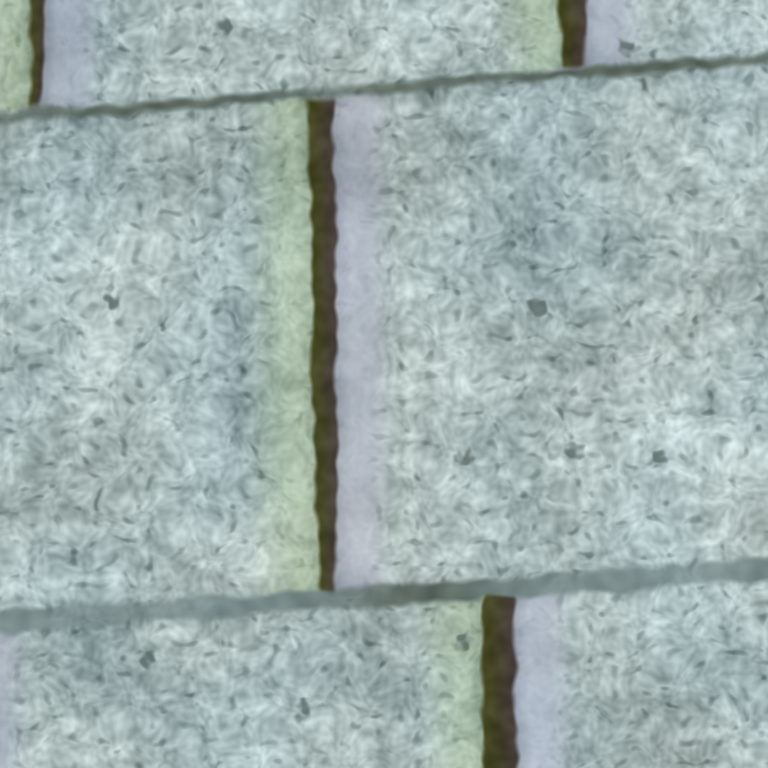
A WebGL 1 fragment shader for this texture:

```glsl
precision highp float;
// Weathered grey stone blocks in tilted running bond, seen close up.
// Bed joints are slanted lines, head joints repeat along each row with a
// row offset, and layered gradient noise gives the pitted stone its grain.
uniform vec2 u_resolution;

vec2 hash2(vec2 p) {
  p = vec2(dot(p, vec2(127.1, 311.7)), dot(p, vec2(269.5, 183.3)));
  return fract(sin(p) * 43758.5);
}

float cornerRamp(vec2 cell, vec2 corner, vec2 f) {
  float angle = 6.2832 * hash2(cell + corner).x;
  return dot(vec2(cos(angle), sin(angle)), f - corner);
}

float gradientNoise(vec2 p) {
  vec2 i = floor(p), f = fract(p);
  vec2 u = f * f * f * (f * (f * 6.0 - 15.0) + 10.0);
  float low = mix(cornerRamp(i, vec2(0, 0), f), cornerRamp(i, vec2(1, 0), f), u.x);
  float high = mix(cornerRamp(i, vec2(0, 1), f), cornerRamp(i, vec2(1, 1), f), u.x);
  return mix(low, high, u.y);
}

// Brightness offset of the stone grain; smoothness 1 hides the fine pitting
float stoneGrain(vec2 p, float smoothness) {
  vec2 warp = vec2(gradientNoise(p * 22.0), gradientNoise(p * 22.0 + 40.0));
  vec2 q = p + 0.012 * warp;
  float broad = 0.10 * gradientNoise(p * 4.0 + 7.0) + 0.10 * gradientNoise(p * 11.0);
  float fine = 0.0, amplitude = 0.13, frequency = 31.0;
  for (int i = 0; i < 3; i++) {
    fine += amplitude * gradientNoise(q * frequency + float(i) * 17.0);
    amplitude *= 0.93;
    frequency *= 1.9;
  }
  fine -= 0.17 * smoothstep(0.18, 0.6, gradientNoise(q * vec2(58.0, 70.0) + 90.0));
  return broad + fine * (1.0 - 0.75 * smoothness);
}

// Sparse dark chips, one candidate per cell
float chips(vec2 p) {
  vec2 q = p * 9.0 + 0.12 * vec2(gradientNoise(p * 70.0), gradientNoise(p * 70.0 + 9.0));
  vec2 cell = floor(q);
  vec2 centre = 0.25 + 0.5 * hash2(cell + 3.0);
  float present = step(0.86, hash2(cell + 51.0).y);
  return present * (1.0 - smoothstep(0.04, 0.13, length(fract(q) - centre)));
}

void main() {
  vec2 p = gl_FragCoord.xy / u_resolution;

  // Rough, slightly wandering joint edges
  vec2 wander = 0.006 * vec2(gradientNoise(p * 9.0 + 5.0), gradientNoise(p * 9.0 + 25.0))
              + 0.006 * vec2(gradientNoise(p * 34.0), gradientNoise(p * 34.0 + 60.0));
  vec2 w = p + wander;

  // Rows between the slanted beds
  float rowHeight = 0.656 + 0.010 * w.x;
  float v = (w.y - 0.190 - 0.068 * w.x) / rowHeight;
  float row = floor(v), inRow = fract(v);
  float bed = floor(v + 0.5);
  float bedDistance = abs(v - bed) * rowHeight;

  // Head joints every 0.70, shifted per row and narrowing toward the bottom
  float shift = 0.422 - 0.2965 * row - 0.0735 * row * row;
  float along = w.x + 0.012 * (p.y - 0.55) - shift;
  float joint = floor(along / 0.70 + 0.5);
  float side = along - joint * 0.70;
  float halfWidth = clamp(0.016 - 0.005 * row + 0.013 * joint, 0.009, 0.024);
  halfWidth *= mix(0.6, 1.0, smoothstep(0.0, 0.35, inRow));
  float edge = abs(side) - halfWidth;
  float clearOfBed = smoothstep(0.001, 0.014, bedDistance);

  // Smooth worn margins: greenish left of a head joint, lavender right of it
  float leftMargin = step(side, 0.0) * (1.0 - smoothstep(0.02, 0.10, edge)) * clearOfBed;
  float rightMargin = step(0.0, side) * (1.0 - smoothstep(0.035, 0.085, edge)) * clearOfBed;
  float tone = stoneGrain(p, max(0.55 * leftMargin, rightMargin));
  tone += 0.05 * (0.5 - inRow) * step(-0.5, row);
  vec3 color = vec3(0.658, 0.725, 0.722) + tone;
  color += vec3(0.022, 0.004, -0.022) * gradientNoise(p * 5.0 + 33.0);
  color += leftMargin * vec3(0.025, 0.035, -0.045);
  color += rightMargin * vec3(0.025, -0.005, 0.045);
  color = mix(color, vec3(0.33, 0.39, 0.38), 0.75 * chips(p));

  // Dirt shading beside every joint
  color -= 0.07 * (1.0 - smoothstep(0.0, 0.022, edge)) * clearOfBed;
  color -= 0.06 * (1.0 - smoothstep(0.005, 0.035, bedDistance));

  // Head joint: olive on the left, brown violet on the right
  float across = smoothstep(-halfWidth, halfWidth, side);
  vec3 jointColor = mix(vec3(0.27, 0.28, 0.13), vec3(0.27, 0.24, 0.22), across);
  jointColor += 0.07 * gradientNoise(p * 24.0) + 0.05 * gradientNoise(p * 65.0);
  color = mix(color, jointColor, (1.0 - smoothstep(-0.004, 0.004, edge)) * clearOfBed);

  // Bed joint: thin and dark above, broad and faded below, uneven along x
  float upper = step(0.5, bed);
  float bedHalf = mix(0.013, 0.006, upper) * (1.0 + 0.6 * gradientNoise(vec2(p.x * 13.0, bed)));
  float darkPatch = exp(-pow((p.x - 0.54) / 0.10, 2.0));
  vec3 bedColor = mix(vec3(0.46, 0.53, 0.53), vec3(0.35, 0.40, 0.37), max(upper, darkPatch));
  bedColor += 0.09 * gradientNoise(p * 40.0);
  float bedCover = 1.0 - smoothstep(bedHalf - 0.005, bedHalf + 0.006, bedDistance);
  float bedStrength = 0.86 + 0.5 * gradientNoise(vec2(p.x * 8.0, bed + 4.5));
  color = mix(color, bedColor, bedCover * clamp(bedStrength, 0.5, 1.0));

  gl_FragColor = vec4(clamp(color, 0.0, 1.0), 1.0);
}
```
